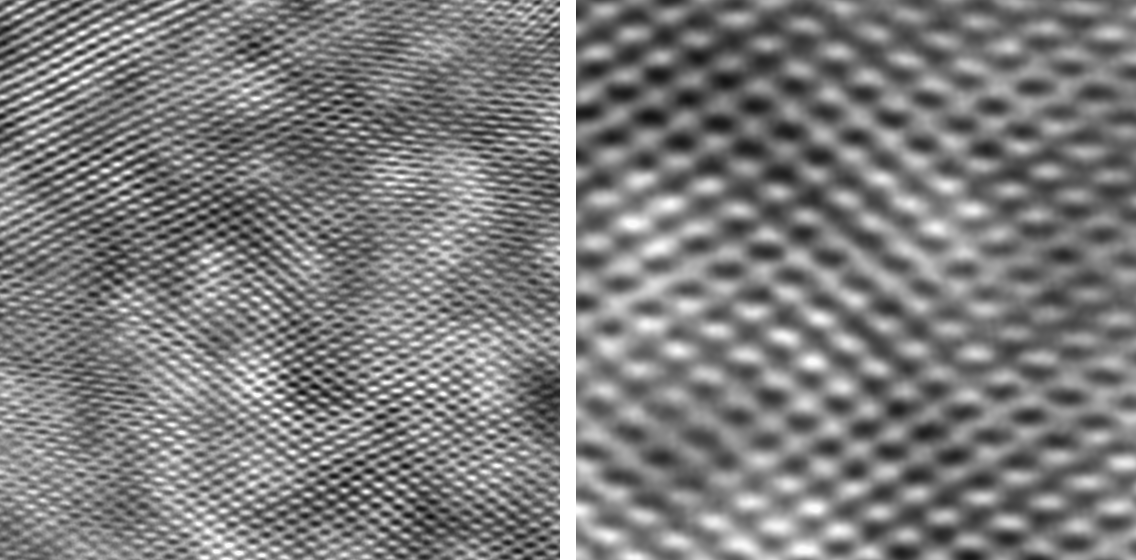
Left, the full canvas; right, a detail of the centre.
Reproduce this texture procedurally as a WebGL 2 fragment shader.

```glsl
#version 300 es
precision highp float;
// Crystal lattice micrograph: overlapping wave fringes, soft mottling and fine grain.

uniform vec2 u_resolution;
out vec4 fragColor;

const float TAU = 6.2831853;
const float MID_GRAY = 0.47;
const float LATTICE_GAIN = 1.25;
const float MOTTLING_GAIN = 1.7;

float hash(vec2 p) {
    return fract(sin(dot(p, vec2(127.1, 311.7))) * 43758.5453);
}

// Smooth value noise in -1..1
float noise(vec2 p) {
    vec2 cell = floor(p);
    vec2 f = fract(p);
    f = f * f * (3.0 - 2.0 * f);
    float low = mix(hash(cell), hash(cell + vec2(1.0, 0.0)), f.x);
    float high = mix(hash(cell + vec2(0.0, 1.0)), hash(cell + vec2(1.0, 1.0)), f.x);
    return 2.0 * mix(low, high, f.y) - 1.0;
}

float fbm(vec2 p, int octaves) {
    float sum = 0.0;
    float gain = 0.55;
    for (int i = 0; i < octaves; i++) {
        sum += gain * noise(p);
        p = mat2(1.6, 1.2, -1.2, 1.6) * p + 7.3;
        gain *= 0.5;
    }
    return sum;
}

// Soft elliptical patch, 1 at its center
float patchAt(vec2 p, vec2 center, vec2 radius) {
    vec2 d = (p - center) / radius;
    return exp(-dot(d, d));
}

// Fringes with the given cycles across the canvas; bend shifts them in cycles
float fringes(vec2 p, vec2 cycles, float bend, float seed) {
    float shift = bend * fbm(p * 5.0 + seed, 2);
    return cos(TAU * (dot(p, cycles) + shift));
}

// Uneven fringe contrast
float contrast(vec2 p, float seed) {
    return 1.0 + 0.8 * fbm(p * 10.0 + seed, 2);
}

float lattice(vec2 p) {
    float upperLeft = patchAt(p, vec2(0.12, 0.88), vec2(0.42, 0.38));
    float lowerRight = patchAt(p, vec2(0.73, 0.14), vec2(0.33, 0.27));
    float middle = patchAt(p, vec2(0.45, 0.47), vec2(0.3, 0.27));
    float upperRight = patchAt(p, vec2(0.82, 0.74), vec2(0.32, 0.22));
    float lowerLeft = patchAt(p, vec2(0.1, 0.28), vec2(0.25, 0.25));
    float corner = patchAt(p, vec2(1.0), vec2(0.14, 0.12));

    float risingAmount = 0.05 + 0.115 * upperLeft + 0.07 * lowerRight + 0.01 * middle;
    float fallingAmount = 0.06 + 0.065 * lowerRight + 0.055 * middle - 0.01 * upperLeft;
    float levelAmount = 0.04 + 0.075 * upperRight + 0.01 * lowerRight;

    float rising = fringes(p, vec2(-22.0, 45.0), 0.35, 3.0);
    float falling = fringes(p, vec2(27.0, 36.0), 0.35, 17.0);
    float level = fringes(p, vec2(7.0, 70.0), 0.4, 31.0);
    float fine = fringes(p, vec2(10.0, 78.0), 0.4, 61.0);
    float steep = fringes(p, vec2(-46.0, 54.0), 0.4, 43.0);

    return risingAmount * contrast(p, 5.0) * rising
         + fallingAmount * contrast(p, 23.0) * falling
         + levelAmount * contrast(p, 37.0) * level
         + 0.06 * lowerLeft * fine
         + 0.08 * corner * steep;
}

// Broad light and dark regions with smaller cloudy stains
float mottling(vec2 p) {
    float light = patchAt(p, vec2(0.45, 0.36), vec2(0.09, 0.07))
                + patchAt(p, vec2(0.36, 0.08), vec2(0.18, 0.13))
                + 0.7 * patchAt(p, vec2(0.78, 0.64), vec2(0.07, 0.12))
                + 0.6 * patchAt(p, vec2(0.48, 0.82), vec2(0.09, 0.04))
                + 0.7 * patchAt(p, vec2(0.87, 0.29), vec2(0.04, 0.07));
    float dark = patchAt(p, vec2(0.15, 0.54), vec2(0.08, 0.07))
               + patchAt(p, vec2(0.27, 0.7), vec2(0.06, 0.04))
               + 0.7 * patchAt(p, vec2(0.38, 0.62), vec2(0.1, 0.05))
               + patchAt(p, vec2(0.93, 0.89), vec2(0.07, 0.05))
               + patchAt(p, vec2(0.73, 0.78), vec2(0.07, 0.06))
               + patchAt(p, vec2(0.97, 0.29), vec2(0.06, 0.06));
    return 0.09 * light - 0.1 * dark + 0.15 * fbm(p * 13.0 + 51.0, 3);
}

void main() {
    vec2 p = gl_FragCoord.xy / u_resolution;

    float grain = 0.1 * fbm(p * 130.0, 2);
    float offset = LATTICE_GAIN * lattice(p) + MOTTLING_GAIN * mottling(p) + grain;

    // Bright peaks are slightly sharper than the dark gaps
    float shade = MID_GRAY + offset + 0.4 * offset * offset;

    fragColor = vec4(vec3(clamp(shade, 0.04, 0.98)), 1.0);
}
```
